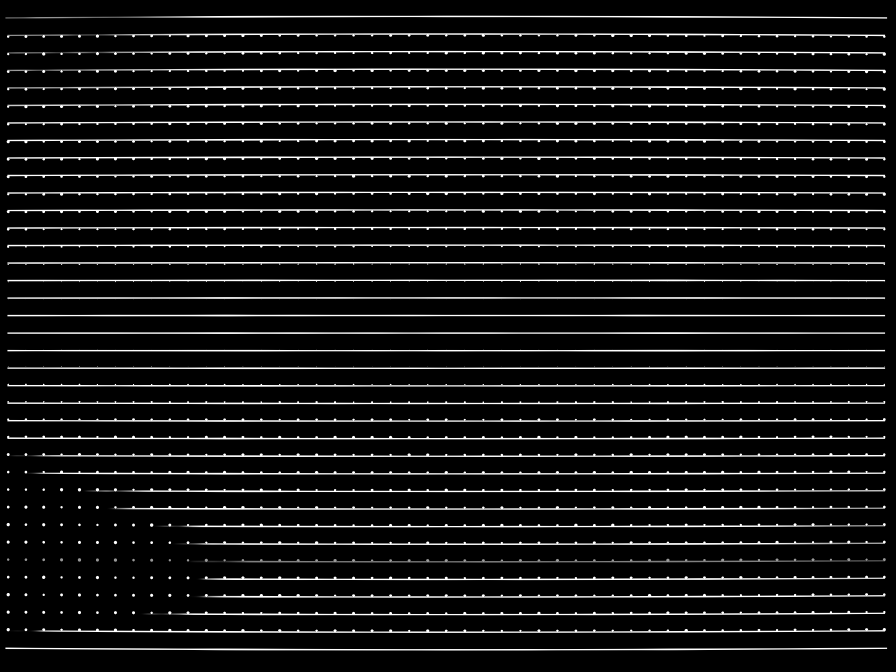
A WebGL 1 fragment shader for this pattern:

```glsl
precision highp float;
// Thin white ruled lines on black, 37 rows with 49 small ticks each, slightly bowed and worn away at the left.
uniform vec2 u_resolution;

float hash(vec2 p) {
  vec3 q = fract(vec3(p.xyx) * 0.1031);
  q += dot(q, q.yzx + 33.33);
  return fract((q.x + q.y) * q.z);
}

// Smooth noise along x, independent for each row
float rowNoise(float x, float row) {
  float cell = floor(x);
  float t = smoothstep(0.0, 1.0, x - cell);
  return mix(hash(vec2(cell + 60.0, row + 40.0)), hash(vec2(cell + 61.0, row + 40.0)), t);
}

// Exact share of a pixel covered by a band of the given half width
float bandCoverage(float d, float halfWidth, float pixel) {
  float top = clamp(d + 0.5 * pixel, -halfWidth, halfWidth);
  float bottom = clamp(d - 0.5 * pixel, -halfWidth, halfWidth);
  return (top - bottom) / pixel;
}

// Line strength: bare lower left corner, thin upper left corner
float lineWear(float x, float row) {
  float bareEnd = 0.25 * smoothstep(-5.0, -14.0, row) * smoothstep(-18.0, -15.0, row);
  bareEnd += 0.05 * (hash(vec2(row + 30.0, 7.0)) - 0.5) * smoothstep(-5.0, -9.0, row);
  float bare = smoothstep(bareEnd - 0.03, bareEnd + 0.04, x + 0.03 * (rowNoise(x * 60.0, row) - 0.5));
  bare = mix(1.0, bare, step(0.02, bareEnd));
  float thin = smoothstep(11.0, 17.0, row) * (1.0 - smoothstep(0.06, 0.27, x));
  float wear = bare * (1.0 - thin * (0.4 + 0.5 * rowNoise(x * 45.0, row)));
  // One faint row, and a fading right end near the bottom
  wear *= abs(row + 13.0) < 0.5 ? 0.5 : 1.0;
  wear *= 1.0 - 0.35 * smoothstep(0.84, 0.95, x) * smoothstep(-7.0, -10.0, row) * smoothstep(-15.0, -13.0, row);
  return wear;
}

void main() {
  float pixel = 1.0 / u_resolution.y;
  float x = gl_FragCoord.x / u_resolution.x;
  vec2 p = (gl_FragCoord.xy - 0.5 * u_resolution) * pixel + vec2(0.0026, -0.0043);

  // Bowed grid: rows -18 to 18 and columns -24 to 24
  float rowStep = 0.02618;
  float columnStep = 0.0276;
  float rowPosition = p.y / rowStep * (1.0 + 0.011 * p.x * p.x);
  float row = floor(rowPosition + 0.5);
  float u = p.x / columnStep;
  float columnPosition = u + 0.000029 * u * u * u;
  float column = floor(columnPosition + 0.5);
  vec2 local = vec2((columnPosition - column) * columnStep, (rowPosition - row) * rowStep);
  float inRows = step(abs(row), 18.5);
  float outerRow = step(17.5, abs(row));

  // Lines swell a little at the quarters of the width
  float swell = exp(-pow((abs(x - 0.51) - 0.245) / 0.06, 2.0));
  float halfWidth = 0.00102 * (0.9 + 0.2 * rowNoise(x * 24.0, row) + 0.18 * swell);
  float reach = mix(0.653, 0.656, outerRow);
  float ends = clamp((reach - abs(p.x)) / pixel + 0.5, 0.0, 1.0);
  float line = bandCoverage(local.y, halfWidth, pixel) * ends * lineWear(x, row);

  // Ticks hang on the side facing the middle and vanish at the middle rows
  float fromMiddle = row - 0.5;
  float size = smoothstep(0.0, 7.0, abs(fromMiddle)) * (1.0 - outerRow);
  size *= 0.8 + 0.4 * hash(vec2(column + 70.0, row + 90.0));
  vec2 tick = local + vec2(0.0, sign(fromMiddle) * 0.0017);
  float radius = 0.0021 * size;
  float dotMask = clamp((radius - length(tick)) / pixel + 0.5, 0.0, 1.0);
  dotMask *= smoothstep(0.0, 0.4, size) * step(abs(column), 24.5);
  dotMask *= abs(row + 13.0) < 0.5 ? 0.6 : 1.0;

  gl_FragColor = vec4(vec3(max(line, dotMask) * inRows), 1.0);
}
```
